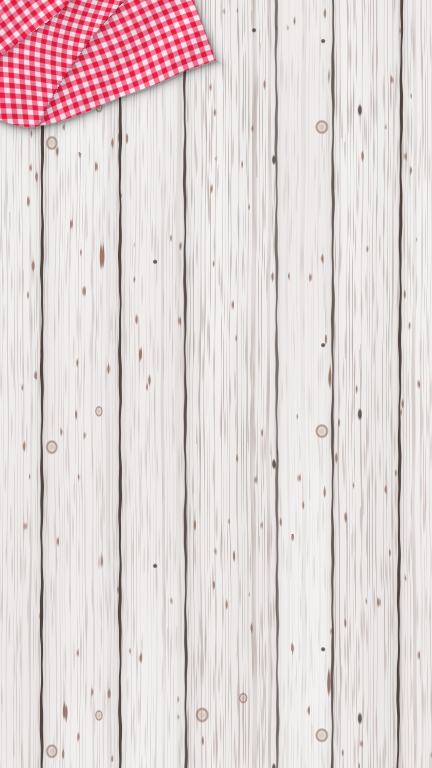
Write a WebGL 1 fragment shader that draws this texture.

```glsl
precision highp float;
// Whitewashed vertical planks with a folded red gingham cloth in the top left corner.
uniform vec2 u_resolution;

#define ASPECT 1.7778
#define GRAIN 104.0
#define REPEAT 0.704
#define CHECK 0.0245
#define PAINT vec3(0.945, 0.937, 0.934)
#define GROOVE vec3(0.70, 0.64, 0.62)
#define BROWN vec3(0.56, 0.40, 0.33)
#define DARK vec3(0.27, 0.22, 0.20)
#define RED vec3(0.90, 0.11, 0.25)
#define PINK vec3(0.93, 0.46, 0.58)
#define LINEN vec3(0.96, 0.88, 0.90)

vec2 hash2(vec2 p) {
  return fract(sin(vec2(dot(p, vec2(127.1, 311.7)), dot(p, vec2(269.5, 183.3)))) * 43758.5);
}

// Cellular noise: x = distance to nearest point, y = random value of its cell
vec2 cell(vec2 p) {
  vec2 base = floor(p), best = vec2(9.0, 0.0);
  for (int j = -1; j <= 1; j++)
    for (int i = -1; i <= 1; i++) {
      vec2 c = base + vec2(float(i), float(j));
      vec2 h = hash2(c);
      float d = length(c + h - p);
      if (d < best.x) best = vec2(d, fract(h.x * 17.3 + h.y * 5.1));
    }
  return best;
}

// Starts a plank at its left seam and adds the dark gap
void plank(vec2 p, float left, float lean, float rough, float dark, inout vec3 state) {
  float d = p.x - left - lean * p.y - 0.0007 * sin(p.y * 31.0 + left * 40.0)
          - 0.0005 * sin(p.y * 83.0 + left * 90.0);
  if (d > 0.0) state.xy = vec2(left * 37.0, rough);
  float width = 0.0021 + 0.0008 * sin(p.y * 23.0 + left * 70.0);
  float line = 1.0 - smoothstep(width - 0.0012, width + 0.0022, abs(d));
  state.z = max(state.z, dark * (line + 0.16 * exp(-abs(d) / 0.009)));
}

// Distance to a mark in units of its size, repeated down the boards
float mark(vec2 p, vec2 center, vec2 size, float period) {
  vec2 d = p - center;
  d.y = mod(d.y + 0.5 * period, period) - 0.5 * period;
  return length(d / size);
}

float ring(float e) {
  return 0.6 * smoothstep(0.4, 0.0, abs(e - 1.0)) + 0.25 * smoothstep(1.0, 0.2, e);
}

vec3 wood(vec2 p) {
  vec3 state = vec3(0.0, 0.55, 0.0);
  plank(p, 0.098, -0.001, 0.45, 0.95, state);
  plank(p, 0.278, 0.000, 0.42, 0.95, state);
  plank(p, 0.427, 0.002, 0.90, 0.75, state);
  plank(p, 0.639, 0.002, 0.22, 0.60, state);
  plank(p, 0.771, -0.001, 0.85, 0.70, state);
  plank(p, 0.930, -0.005, 0.60, 0.90, state);
  float id = state.x, rough = state.y;

  // Wavering grooves, broken up by stretched cells
  float x = p.x + 0.0022 * sin(p.y * 4.7 + id) + 0.0008 * sin(p.y * 17.0 + id * 3.0 + p.x * 30.0);
  float u = x * GRAIN + 0.45 * sin(x * 150.0 + id) + 0.12 * sin(x * 390.0);
  float groove = smoothstep(0.25, 1.0, cos(6.2832 * u));
  vec2 patchy = cell(vec2(x * 42.0 + id * 7.0, p.y * 4.0));
  vec2 fibre = cell(vec2(x * 135.0, p.y * 8.0 + id));
  vec2 chip = cell(vec2(x * 48.0 + id, p.y * 17.0));
  float streak = smoothstep(0.45, 0.05, fibre.x) * step(0.6, fibre.y);
  vec3 col = PAINT + 0.012 * sin(p.y * 3.1 + id * 2.0) * vec3(0.6, 1.0, 1.0);
  col -= 0.02 * rough * (0.5 + 0.5 * sin(x * 41.0 + id));
  col = mix(col, GROOVE, rough * groove * (0.25 + 0.5 * smoothstep(0.15, 0.8, patchy.x)));
  col = mix(col, GROOVE, streak * (0.15 + 0.4 * rough));
  col = mix(col, BROWN, 0.75 * smoothstep(0.32, 0.12, chip.x + 0.25 * fibre.x) * step(0.90, chip.y));

  // Knots, nail holes and worn rust
  float knots = ring(mark(p, vec2(0.120, 0.331), vec2(0.011, 0.013), REPEAT));
  knots += ring(mark(p, vec2(0.745, 0.294), vec2(0.012, 0.013), REPEAT));
  knots += ring(mark(p, vec2(0.229, 0.248), vec2(0.007, 0.010), REPEAT));
  knots += ring(mark(p, vec2(0.468, 1.655), vec2(0.012, 0.014), 9.0));
  knots += ring(mark(p, vec2(0.563, 1.616), vec2(0.008, 0.010), 9.0));
  col = mix(col, BROWN, min(knots, 0.8));
  float hole = mark(p, vec2(0.833, 0.255), vec2(0.006, 0.015), REPEAT);
  hole = min(hole, mark(p, vec2(0.359, 0.606), vec2(0.006), REPEAT));
  hole = min(hole, mark(p, vec2(0.748, 0.095), vec2(0.006), REPEAT));
  hole = min(hole, mark(p, vec2(0.634, 0.370), vec2(0.005, 0.013), REPEAT));
  hole = min(hole, mark(p, vec2(0.588, 0.070), vec2(0.006), 9.0));
  float rust = mark(p, vec2(0.236, 0.597), vec2(0.011, 0.045), REPEAT);
  rust = min(rust, mark(p, vec2(0.762, 0.174), vec2(0.009, 0.050), REPEAT));
  rust = min(rust, mark(p, vec2(0.150, 1.648), vec2(0.012, 0.032), 9.0));
  rust = min(rust, mark(p, vec2(0.325, 0.116), vec2(0.007, 0.025), REPEAT));
  col = mix(col, BROWN, 0.85 * smoothstep(1.0, 0.5, rust + 0.7 * fibre.x));
  col = mix(col, DARK, 0.8 * smoothstep(1.1, 0.4, hole));
  return mix(col, DARK, min(state.z, 0.92));
}

// Signed distance to the cloth outline, negative inside
float clothEdge(vec2 p) {
  float s = p.x - 0.104;
  float hem = 0.296 - 0.4 * max(s, 0.0) - 1.7 * min(s, 0.0) * min(s, 0.0);
  hem -= 0.005 * exp(-s * s / 0.0005) - 0.0015 * sin(p.x * 40.0);
  return max((p.y - hem) * 0.93, (p.x - 0.447 - 0.379 * p.y) * 0.935);
}

vec3 cloth(vec2 p, float aa) {
  // Two creases divide the cloth into three differently turned layers
  float outer = p.x - (0.29 - 0.95 * p.y + 0.9 * p.y * p.y);
  float inner = p.x - (0.165 - 1.2 * p.y + 0.006 * sin(p.y * 40.0));
  float turn = inner < 0.0 ? -0.62 : (outer < 0.0 ? 0.30 - 0.9 * p.y : -0.38);
  vec2 axis = vec2(cos(turn), sin(turn));
  vec2 q = vec2(dot(p, axis), dot(p, vec2(-axis.y, axis.x))) / CHECK;
  q += 0.12 * sin(q.yx * 0.55);
  vec2 band = smoothstep(-aa / CHECK, aa / CHECK, abs(fract(q) - 0.5) - 0.25);
  vec3 col = mix(mix(LINEN, PINK, max(band.x, band.y)), RED, band.x * band.y);
  float shade = 1.0 + 0.03 * sin(outer * 38.0 + 1.0);
  shade -= 0.22 * exp(-abs(outer) / (outer > 0.0 ? 0.018 : 0.004));
  shade -= 0.20 * exp(-abs(inner) / (inner > 0.0 ? 0.020 : 0.004));
  return col * shade;
}

void main() {
  vec2 uv = gl_FragCoord.xy / u_resolution;
  vec2 p = vec2(uv.x, (1.0 - uv.y) * ASPECT);
  float aa = 0.75 / u_resolution.x;
  float shadow = exp(-max(clothEdge(p - vec2(0.002, 0.004)), 0.0) / 0.008);
  vec3 col = wood(p) * (1.0 - 0.35 * shadow);
  col = mix(col, cloth(p, aa), 1.0 - smoothstep(-aa, aa, clothEdge(p)));
  gl_FragColor = vec4(clamp(col, 0.0, 1.0), 1.0);
}
```
